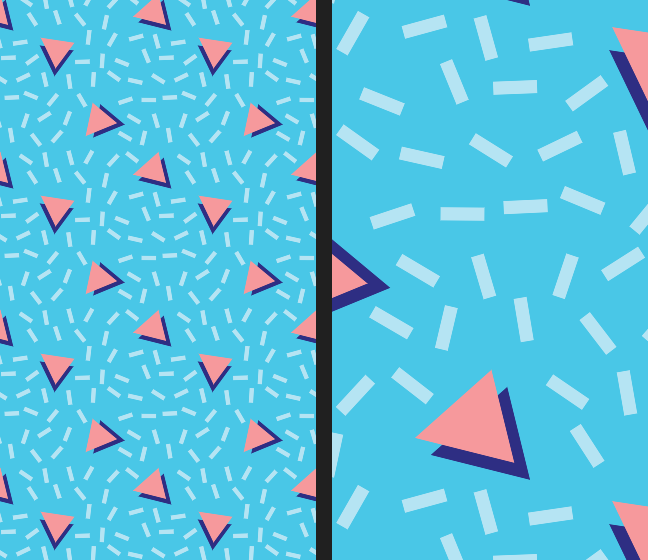
Left, the full canvas; right, a detail of the centre.
This pattern is drawn by a WebGL 2 fragment shader. Its source:

```glsl
#version 300 es
precision highp float;
// Tossed pink triangles with navy drop shadows among pale confetti dashes on sky blue.

uniform vec2 u_resolution;
out vec4 fragColor;

const vec3 SKY  = vec3(0.285, 0.780, 0.905);
const vec3 PALE = vec3(0.710, 0.893, 0.953);
const vec3 PINK = vec3(0.965, 0.600, 0.610);
const vec3 NAVY = vec3(0.180, 0.180, 0.515);

// All lengths below are in tiles; the square tile repeats twice across the canvas.
const float TILES_ACROSS = 2.0;
const float APEX = 0.127;           // triangle centre to apex
const float BASE = 0.064;           // triangle centre to base
const float HALF_BASE = 0.101;
const float SHADOW_SHIFT = 0.049;
const float SHADOW_TURN = 119.0;    // degrees from the apex direction
const vec2 DASH_HALF = vec2(0.0463, 0.0139);
const float CLEARANCE = 0.050;      // dash centre to nearest triangle
const float JITTER = 0.34;          // share of a scatter cell
const int COLS = 7;
const int ROWS = 8;

// Triangle centre (xy, down from the tile top) and apex direction in degrees (z).
const vec3 TRIANGLES[3] = vec3[3](
    vec3(0.360, -0.314, 143.6),
    vec3(0.623, -0.764, 230.2),
    vec3(0.965, -0.075, 193.8));

vec3 hash3(vec2 cell) {
    vec3 h = fract(vec3(cell.xyx) * vec3(0.1031, 0.1030, 0.0973));
    h += dot(h, h.yxz + 33.33);
    return fract((h.xxy + h.yzz) * h.zyx);
}

vec2 rotate(vec2 p, float angle) {
    float c = cos(angle), s = sin(angle);
    return vec2(c * p.x - s * p.y, s * p.x + c * p.y);
}

// Shortest offset between points on the repeating tile.
vec2 wrapOffset(vec2 d) {
    return d - floor(d + 0.5);
}

// Isosceles triangle with its apex on +x.
float triangleDist(vec2 p) {
    vec2 sideNormal = normalize(vec2(HALF_BASE, APEX + BASE));
    return max(-p.x - BASE, dot(vec2(p.x - APEX, abs(p.y)), sideNormal));
}

float boxDist(vec2 p, vec2 halfSize) {
    vec2 q = abs(p) - halfSize;
    return length(max(q, 0.0)) + min(max(q.x, q.y), 0.0);
}

// Nearest distances to a triangle face (x) and to a shadow (y).
vec2 triangleField(vec2 p) {
    float turn = radians(SHADOW_TURN);
    vec2 shift = SHADOW_SHIFT * vec2(cos(turn), sin(turn));
    vec2 nearest = vec2(1.0);
    for (int i = 0; i < 3; i++) {
        vec2 q = rotate(wrapOffset(p - TRIANGLES[i].xy), -radians(TRIANGLES[i].z));
        nearest = min(nearest, vec2(triangleDist(q), triangleDist(q - shift)));
    }
    return nearest;
}

// Dashes on a jittered, staggered lattice, left out near the triangles.
float dashField(vec2 p, float reach) {
    float nearest = 1.0;
    for (int row = 0; row < ROWS; row++) {
        for (int col = 0; col < COLS; col++) {
            vec2 cell = vec2(col, row);
            vec3 rnd = hash3(cell + 11.0);
            vec2 center = cell + vec2(0.5 * float(row % 2), 0.0) + JITTER * (rnd.xy - 0.5);
            center /= vec2(COLS, ROWS);
            vec2 q = rotate(wrapOffset(p - center), radians(180.0) * rnd.z);
            float d = boxDist(q, DASH_HALF);
            if (d < min(nearest, reach)) {
                vec2 gap = triangleField(center);
                if (min(gap.x, gap.y) > CLEARANCE) nearest = d;
            }
        }
    }
    return nearest;
}

float coverage(float d, float pixel) {
    return 1.0 - smoothstep(-0.5 * pixel, 0.5 * pixel, d);
}

void main() {
    // Tiles hang from the top edge of the canvas.
    float pixel = TILES_ACROSS / u_resolution.x;
    vec2 p = (gl_FragCoord.xy - vec2(0.0, u_resolution.y)) * pixel;

    // Paint from back to front.
    vec2 shapes = triangleField(p);
    vec3 color = mix(SKY, PALE, coverage(dashField(p, pixel), pixel));
    color = mix(color, NAVY, coverage(shapes.y, pixel));
    color = mix(color, PINK, coverage(shapes.x, pixel));
    fragColor = vec4(color, 1.0);
}
```
